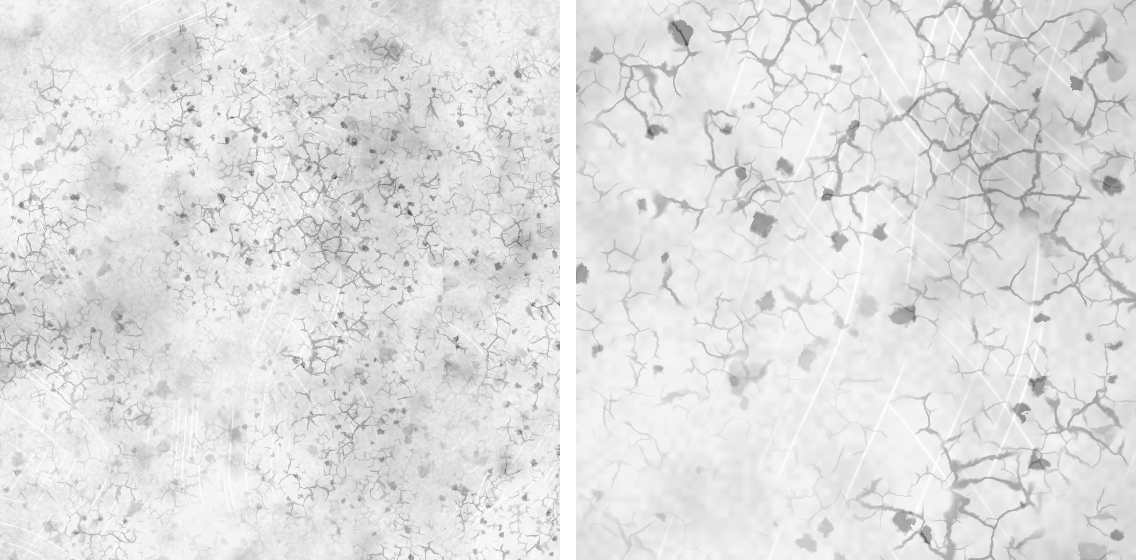
Left: the whole. Right: its middle third, enlarged.
Write a WebGL 2 fragment shader that draws this texture.

```glsl
#version 300 es
precision highp float;
// Pale weathered plaster: cloudy light grey ground with fine mottling,
// broken hairline cracks along cell borders, ragged grey flecks,
// soft smudges and bundles of thin white curved scratches.

uniform vec2 u_resolution;
out vec4 fragColor;

const float BASE_TONE = 0.905;
const float CLOUD_SCALE = 4.5;
const float CLOUD_CONTRAST = 0.30;
const float MOTTLE_SCALE = 30.0;
const float MOTTLE_CONTRAST = 0.10;
const float GRAIN_SCALE = 230.0;
const float GRAIN_CONTRAST = 0.055;
const float CRACK_SCALE = 36.0;
const float CRACK_DEPTH = 0.30;
const float FLECK_SCALE = 24.0;
const float FLECK_DEPTH = 0.15;
const float SPECK_SCALE = 62.0;
const float SPECK_DEPTH = 0.30;
const float SMUDGE_DEPTH = 0.10;
const int SCRATCH_BUNDLES = 15;
const float SCRATCH_LANES = 95.0;
const float SCRATCH_WIDTH = 0.0010;
const float SCRATCH_LIGHT = 0.08;

float hash(vec2 p) {
  vec3 q = fract(p.xyx * 0.1031);
  q += dot(q, q.yzx + 33.33);
  return fract((q.x + q.y) * q.z);
}

vec2 hash2(vec2 p) {
  return vec2(hash(p + 17.3), hash(p + 71.9));
}

float noise(vec2 p) {
  vec2 i = floor(p), f = fract(p);
  f = f * f * (3.0 - 2.0 * f);
  return mix(mix(hash(i), hash(i + vec2(1, 0)), f.x),
             mix(hash(i + vec2(0, 1)), hash(i + vec2(1, 1)), f.x), f.y);
}

float fbm(vec2 p) {
  float sum = 0.0, amp = 0.516;
  for (int i = 0; i < 5; i++) {
    sum += amp * noise(p);
    p = mat2(1.6, 1.2, -1.2, 1.6) * p + 19.7;
    amp *= 0.5;
  }
  return sum;
}

// Cellular noise: x = nearest distance, y = gap to the border, z = cell id
vec3 cells(vec2 p) {
  vec2 base = floor(p);
  float near = 9.0, second = 9.0, id = 0.0;
  for (int y = -1; y <= 1; y++)
    for (int x = -1; x <= 1; x++) {
      vec2 c = base + vec2(x, y);
      float d = length(c + hash2(c) - p);
      if (d < near) { second = near; near = d; id = hash(c + 5.1); }
      else second = min(second, d);
    }
  return vec3(near, second - near, id);
}

// Ragged blobs in a random share of the cells
float blobs(vec2 p, float scale, float share, float radius, float px) {
  vec2 q = p * scale;
  vec3 c = cells(q + 0.55 * vec2(fbm(q * 2.0), fbm(q * 2.0 + 40.0)));
  float size = radius * (0.4 + 0.6 * fract(c.z * 37.0));
  float edge = c.x + 0.5 * (fbm(q * 2.6 + 9.0) - 0.5);
  float soft = 0.05 + px * scale;
  return step(c.z, share) * (1.0 - smoothstep(size - soft, size + soft, edge));
}

float cracks(vec2 p, float scale, float px) {
  vec2 q = p * scale;
  q += 0.7 * vec2(fbm(q * 1.4), fbm(q * 1.4 + 31.0));
  float line = 1.0 - smoothstep(0.02, 0.07 + 1.3 * px * scale, cells(q).y);
  return line * smoothstep(0.48, 0.72, noise(q * 1.1 + 60.0));
}

// Concentric arcs cut into strokes, each bundle inside its own patch
float scratches(vec2 p, float px) {
  float light = 0.0;
  for (int i = 0; i < SCRATCH_BUNDLES; i++) {
    float k = float(i);
    vec2 middle = hash2(vec2(k, 3.0));
    float turn = 6.2832 * hash(vec2(k, 8.0));
    vec2 dir = vec2(cos(turn), sin(turn));
    vec2 d = p - middle;
    float along = dot(d, vec2(-dir.y, dir.x));
    float r = length(d + dir * mix(0.25, 0.8, hash(vec2(k, 12.0))));
    r += 0.003 * sin(along * 31.0 + k) + 0.05 * along * (noise(p * 5.0 + k) - 0.5);
    float lane = floor(r * SCRATCH_LANES);
    float h = hash(vec2(lane, k + 50.0));
    float off = abs(fract(r * SCRATCH_LANES) - 0.3 - 0.4 * h) / SCRATCH_LANES;
    float stroke = smoothstep(0.56, 0.85, noise(vec2(along * 11.0 + h * 40.0, lane * 7.0 + k)));
    float patchMask = 1.0 - smoothstep(0.04, 0.21, length(d));
    light += patchMask * stroke * (1.0 - smoothstep(0.0, SCRATCH_WIDTH + 0.7 * px, off));
  }
  return min(light, 1.3);
}

void main() {
  float px = 1.0 / min(u_resolution.x, u_resolution.y);
  vec2 p = gl_FragCoord.xy * px;

  // Ground
  float tone = BASE_TONE + CLOUD_CONTRAST * (fbm(p * CLOUD_SCALE + 3.0) - 0.5);
  tone += MOTTLE_CONTRAST * (fbm(p * MOTTLE_SCALE * vec2(1.0, 0.8)) - 0.5);
  tone += GRAIN_CONTRAST * (noise(p * GRAIN_SCALE) - 0.5);
  tone = min(tone, 0.95 + 0.25 * (tone - 0.95));

  // Wear gathers in patches
  float wear = smoothstep(0.32, 0.68, fbm(p * 5.0 + 80.0));
  float smudge = smoothstep(0.58, 0.82, fbm(p * 12.0 + 25.0));
  tone -= SMUDGE_DEPTH * smudge;
  tone += SCRATCH_LIGHT * scratches(p, px);
  float crack = cracks(p, CRACK_SCALE, px) + 0.6 * cracks(p + 0.37, CRACK_SCALE * 1.9, px);
  tone -= CRACK_DEPTH * min(crack, 1.0) * mix(0.15, 0.8, wear);
  tone -= FLECK_DEPTH * blobs(p, FLECK_SCALE, 0.12, 0.36, px) * mix(0.4, 1.0, noise(p * 60.0));
  tone -= SPECK_DEPTH * blobs(p + 0.61, SPECK_SCALE, 0.10, 0.38, px) * mix(0.2, 1.0, wear);

  fragColor = vec4(vec3(clamp(tone, 0.3, 0.985)), 1.0);
}
```
